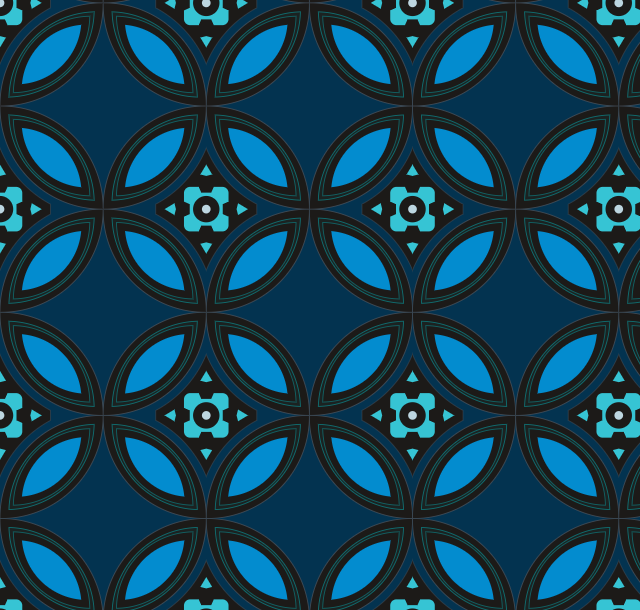
A Shadertoy shader for this pattern:

```glsl
// Interlaced four-petal lattice: blue lenses in dark bands, with a cyan gear flower in alternate gaps.
#define REPEATS_ACROSS 3.103
#define TOP_OFFSET 0.014
#define PETAL_SIZE vec2(0.3536, 0.149)
#define OUTER_TRIM vec2(0.292, 0.117)
#define INNER_TRIM vec2(0.262, 0.107)
#define BLUE_LENS vec2(0.203, 0.074)
#define HAIRLINE 0.0022
#define BLACK vec3(0.110, 0.100, 0.095)
#define NAVY vec3(0.010, 0.200, 0.315)
#define BLUE vec3(0.010, 0.550, 0.810)
#define CYAN vec3(0.210, 0.770, 0.830)
#define TEAL vec3(0.060, 0.430, 0.440)

float pixelSize;

float fill(float d) {
    return clamp(0.5 - d / pixelSize, 0.0, 1.0);
}

float stroke(float d, float halfWidth) {
    return fill(d - halfWidth) - fill(d + halfWidth);
}

// Lens from two arcs; size holds its half length and half thickness.
float lens(vec2 p, vec2 size) {
    float radius = dot(size, size) / (2.0 * size.y);
    return length(vec2(p.x, abs(p.y) + radius - size.y)) - radius;
}

// Concave diamond with blunt side points; q is folded into one quadrant.
float concaveDiamond(vec2 q) {
    return max(0.54 - length(q - 0.5), q.x - 0.245);
}

// Rounded square with a flared notch on each side and a round hole.
float gear(vec2 q) {
    vec2 arm = vec2(min(q.x, q.y), max(q.x, q.y));
    vec2 corner = q - 0.078;
    float body = length(max(corner, 0.0)) + min(max(corner.x, corner.y), 0.0) - 0.030;
    float notch = max(arm.x - 0.024 - 0.45 * (arm.y - 0.080), 0.080 - arm.y);
    return max(max(body, -notch), 0.064 - length(q));
}

// Small arrowhead on each arm, a little nearer on the horizontal arms.
float arrowhead(vec2 q) {
    vec2 arm = q.x > q.y ? vec2(q.y, q.x + 0.014) : q;
    return max((arm.x - 0.6 * (0.216 - arm.y)) * 0.857, 0.161 + 0.25 * arm.x - arm.y);
}

void mainImage(out vec4 fragColor, in vec2 fragCoord) {
    pixelSize = REPEATS_ACROSS / iResolution.x;
    vec2 p = vec2(fragCoord.x, iResolution.y - fragCoord.y) * pixelSize;
    p.y -= TOP_OFFSET;

    // Fold each repeat into one quadrant around its flower.
    vec2 q = abs(fract(p + 0.5) - 0.5);
    vec2 petalPoint = vec2(q.x - q.y, q.x + q.y - 0.5) * 0.70711;

    float petal = lens(petalPoint, PETAL_SIZE);
    float outerTrim = lens(petalPoint, OUTER_TRIM);
    float innerTrim = lens(petalPoint, INNER_TRIM);
    float diamond = concaveDiamond(q);
    vec3 outline = mix(BLACK, vec3(0.36, 0.42, 0.48), 0.7);

    // Dark bands and flower ground
    vec3 color = mix(NAVY, BLACK, fill(min(petal, diamond)));
    color = mix(color, outline, 0.8 * stroke(petal, HAIRLINE));
    color = mix(color, outline, 0.5 * stroke(diamond, HAIRLINE));

    // Petal trim and blue heart
    color = mix(color, TEAL, 0.10 * fill(max(outerTrim, -innerTrim)));
    color = mix(color, TEAL, stroke(outerTrim, HAIRLINE));
    color = mix(color, TEAL, 0.85 * stroke(innerTrim, HAIRLINE));
    color = mix(color, BLUE, fill(lens(petalPoint, BLUE_LENS)));

    // Gear flower
    color = mix(color, CYAN, fill(min(gear(q), arrowhead(q))));
    color = mix(color, vec3(0.74, 0.84, 0.88), fill(length(q) - 0.021));

    fragColor = vec4(color, 1.0);
}
```
